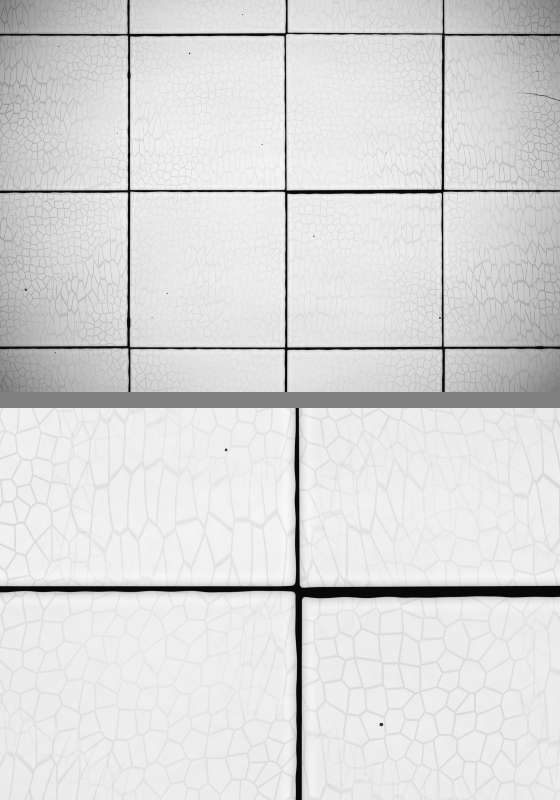
Top: the whole. Bottom: its middle third, enlarged.
Write a Shadertoy shader that draws this texture.

```glsl
// Old white glazed tiles in a square grid with thin, uneven black joints.
// Each tile carries fine crackle from warped Voronoi edges, upright in places and
// rounder in others; pits, a hairline crack and darkened corners add the wear.

// Layout, in units of the canvas height
const vec2  GRID_ORIGIN = vec2(0.3295, 0.1115);
const float TILE_SIZE = 0.4005;
const float JOINT_THIN = 0.0016;      // half widths
const float JOINT_THICK = 0.0030;
const vec2  HEAVY_JOINT = vec2(1.5, 1.0); // grid position of the widest joint
const float JOINT_SHIFT = 0.010;      // misalignment, in tiles

// Glaze wear
const float CRACK_CELL = 0.0175;
const float CRACK_WIDTH = 0.0008;
const float CRACK_DEPTH_MIN = 0.07;
const float CRACK_DEPTH_MAX = 0.27;
const int   PIT_COUNT = 15;
const vec2  HAIRLINE_START = vec2(1.30, 0.765);

// Tones
const float GLAZE = 0.935;
const float JOINT_TONE = 0.035;
const float PIT_TONE = 0.08;

vec2 hash2(vec2 p) {
    vec3 q = fract(p.xyx * vec3(0.1031, 0.1030, 0.0973));
    q += dot(q, q.yzx + 33.33);
    return fract((q.xx + q.yz) * q.zy);
}

float gradDot(vec2 cell, vec2 offset, vec2 f) {
    float a = 6.2832 * hash2(cell + offset).x;
    return dot(vec2(cos(a), sin(a)), f - offset);
}

// Gradient noise, about -0.7 to 0.7
float noise(vec2 p) {
    vec2 i = floor(p), f = fract(p);
    vec2 u = f * f * f * (f * (f * 6.0 - 15.0) + 10.0);
    return mix(mix(gradDot(i, vec2(0, 0), f), gradDot(i, vec2(1, 0), f), u.x),
               mix(gradDot(i, vec2(0, 1), f), gradDot(i, vec2(1, 1), f), u.x), u.y);
}

// Approximate distance to the nearest Voronoi border
float cellBorder(vec2 p) {
    vec2 i = floor(p), f = fract(p), first = vec2(0.0), second = vec2(0.0);
    float d1 = 9.0, d2 = 9.0;
    for (int y = -1; y <= 1; y++)
    for (int x = -1; x <= 1; x++) {
        vec2 o = vec2(x, y);
        vec2 r = o + 0.1 + 0.8 * hash2(i + o) - f;
        float d = dot(r, r);
        if (d < d1) { d2 = d1; second = first; d1 = d; first = r; }
        else if (d < d2) { d2 = d; second = r; }
    }
    return (d2 - d1) / (2.0 * max(length(second - first), 0.05));
}

// Coverage of a shape from its signed distance
float cover(float d, float px) {
    return 1.0 - smoothstep(-0.7 * px, 0.7 * px, d);
}

// Signed distance to the joints running along one axis
float joint(float along, float across, float extraWidth, float seed) {
    float line = round(across);
    vec2 h = hash2(vec2(line, floor(along)) + seed);
    float shift = JOINT_SHIFT * (h.x - 0.5 + (h.y - 0.5) * (fract(along) - 0.5));
    float rough = noise(vec2(along * 17.0, line * 7.3 + seed));
    float nick = smoothstep(0.38, 0.6, noise(vec2(along * 9.0, line * 3.7 + seed + 5.5)));
    float halfWidth = mix(JOINT_THIN, JOINT_THICK, h.y) + extraWidth
                    + 0.0009 * rough + 0.0014 * nick;
    return abs(across - line - shift + 0.002 * rough) * TILE_SIZE - halfWidth;
}

// Crack lines of the glaze, 0 to 1
float crackle(vec2 p, vec2 tile, float px) {
    vec2 h = hash2(tile + 41.0);
    vec2 q = p + h * 7.0;
    q.x += (h.x - 0.5) * 0.3 * p.y;
    q += 0.012 * vec2(noise(q * 9.0), noise(q * 9.0 + 31.0));
    q /= CRACK_CELL;
    float upright = cellBorder(q * vec2(1.2, 0.38));
    float rounded = cellBorder(q * vec2(1.05, 0.85) + 57.0);
    float blend = smoothstep(-0.2, 0.2, noise(p * 5.0 + h * 20.0) + (h.y - 0.5) * 0.3);
    vec2 lines = vec2(cover(upright * CRACK_CELL - CRACK_WIDTH, px),
                      cover(rounded * CRACK_CELL - CRACK_WIDTH, px));
    return mix(lines.x, lines.y, blend);
}

void mainImage(out vec4 fragColor, in vec2 fragCoord) {
    float px = 1.0 / iResolution.y;
    vec2 p = fragCoord * px;
    vec2 grid = (p - GRID_ORIGIN) / TILE_SIZE;
    vec2 tile = floor(grid);
    vec2 edge = abs(fragCoord / iResolution.xy * 2.0 - 1.0);

    // Glaze tone, mottling and corner shading
    float tone = GLAZE + 0.018 * (hash2(tile + 11.0).x - 0.5);
    tone += 0.018 * noise(p * vec2(4.0, 13.0)) + 0.012 * noise(p * 90.0);
    tone -= 0.18 * pow(edge.x, 3.5) + 0.07 * pow(edge.y, 3.0);
    tone -= 0.20 * edge.x * edge.x * edge.y * edge.y;

    // Crackle, stronger toward the sides
    float patches = smoothstep(-0.5, 0.4, noise(p * 6.0 + 3.0));
    float depth = mix(CRACK_DEPTH_MIN, CRACK_DEPTH_MAX, edge.x * edge.x);
    tone *= 1.0 - depth * mix(0.35, 1.0, patches) * crackle(p, tile, px);

    // Hairline crack, fading in from its start
    vec2 c = p - HAIRLINE_START;
    float curve = abs(c.y + 1.3 * c.x * c.x + 0.003 * noise(p * 45.0)) - 0.0009;
    tone *= 1.0 - 0.6 * cover(curve, px) * smoothstep(0.0, 0.07, c.x);

    // Scattered pits
    for (int i = 0; i < PIT_COUNT; i++) {
        vec2 h = hash2(vec2(float(i) * 3.7, 19.0));
        float size = hash2(vec2(float(i), 83.0)).x;
        vec2 r = p - h * vec2(iResolution.x * px, 1.0);
        float d = length(r) - mix(0.0009, 0.0036, size * size * size) - 0.001 * noise(p * 200.0);
        tone = mix(tone, PIT_TONE, 0.85 * cover(d, px));
    }

    // Joints, filled out where they cross, with a soft shade and a pale rim
    vec2 heavy = (grid - HEAVY_JOINT) * vec2(1.0, 2.0);
    float widen = 0.0016 * (1.0 - smoothstep(0.45, 0.55, max(abs(heavy.x), abs(heavy.y))));
    float dx = joint(grid.y, grid.x, 0.0, 3.0);
    float dy = joint(grid.x, grid.y, widen, 71.0);
    float fillet = max(0.004 - abs(dx - dy), 0.0);
    float d = min(dx, dy) - fillet * fillet / 0.016;
    tone += 0.025 * exp(-pow((d - 0.008) / 0.004, 2.0));
    tone *= 1.0 - 0.16 * exp(-max(d, 0.0) / 0.0025);
    tone = mix(tone, JOINT_TONE, cover(d, px));

    fragColor = vec4(vec3(clamp(tone, 0.0, 1.0)), 1.0);
}
```
